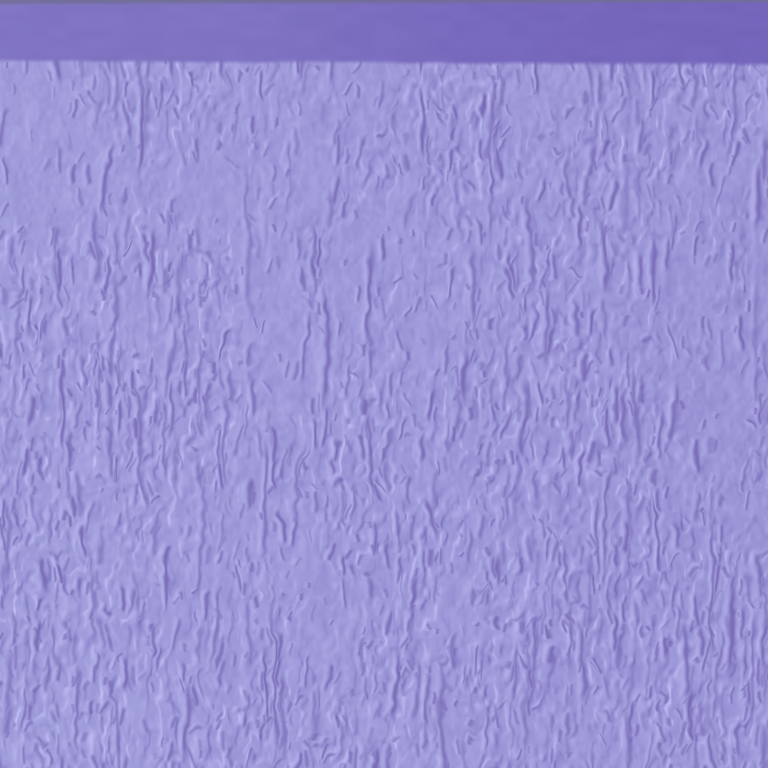
Reproduce this texture procedurally as a WebGL 2 fragment shader.

```glsl
#version 300 es
precision highp float;

uniform vec2 u_resolution;
out vec4 fragColor;

const vec3 WALL_LEFT = vec3(0.632, 0.618, 0.862);
const vec3 WALL_RIGHT = vec3(0.605, 0.582, 0.838);
const vec3 GROOVE = vec3(0.435, 0.38, 0.68);
const vec3 RIDGE = vec3(0.71, 0.705, 0.925);
const vec3 TINT = vec3(1.0, 1.06, 0.8);
const vec3 BAND_LEFT = vec3(0.505, 0.46, 0.765);
const vec3 BAND_RIGHT = vec3(0.455, 0.395, 0.735);
const vec3 TOP_EDGE = vec3(0.44, 0.43, 0.57);
const float BAND_Y = 0.921;
const float BAND_SOFT = 0.004;
const float GROOVE_DEPTH = 0.78;
const float RIDGE_LIGHT = 0.65;
const float RELIEF = 0.15;
const float GRAIN = 0.035;
const float WOBBLE = 0.009;

float hash(vec2 p) {
    vec3 q = fract(p.xyx * vec3(0.1031, 0.1030, 0.0973));
    q += dot(q, q.yzx + 33.33);
    return fract((q.x + q.y) * q.z);
}

float noise(vec2 p) {
    vec2 i = floor(p), f = fract(p);
    f = f * f * (3.0 - 2.0 * f);
    float low = mix(hash(i), hash(i + vec2(1, 0)), f.x);
    float high = mix(hash(i + vec2(0, 1)), hash(i + vec2(1, 1)), f.x);
    return mix(low, high, f.y);
}

// Share of cells that hold a groove: patchy, denser towards the bottom
float density(vec2 p) {
    float patches = 0.5 * noise(p * vec2(9.0, 7.0) + 3.7) + 0.5 * noise(p * vec2(22.0, 16.0));
    float bare = smoothstep(0.3, 0.0, p.x) * smoothstep(0.55, 0.9, p.y);
    return clamp(0.22 + 1.0 * patches - 0.25 * p.y - 0.25 * bare, 0.06, 0.95);
}

// Scattered scratches: x = dark groove, y = lit rim beside it
vec2 grooves(vec2 p, vec2 cell, float width, float spread, float amount, float seed) {
    vec2 home = floor(p / cell);
    vec2 marks = vec2(0.0);
    for (int j = -1; j <= 1; j++) {
        for (int i = -1; i <= 1; i++) {
            vec2 id = home + vec2(i, j);
            vec2 key = id + seed;
            vec2 center = (id + vec2(hash(key + 11.3), hash(key + 47.9))) * cell;
            float present = step(hash(key + 71.1), density(center) * amount);
            float halfLength = cell.y * mix(0.2, 0.6, hash(key + 23.7));
            float w = width * mix(0.7, 1.25, hash(key + 5.1));
            float angle = (hash(key + 31.5) + hash(key + 63.7) - 0.9) * spread;
            vec2 axis = vec2(sin(angle), cos(angle));
            vec2 offset = p - center;
            float along = abs(dot(offset, axis)) / halfLength;
            float across = dot(offset, vec2(axis.y, -axis.x));
            float taper = 1.0 - smoothstep(0.55, 1.0, along);
            float strength = present * taper * mix(0.4, 1.0, hash(key + 83.3));
            float dark = across / w;
            float lit = (across + 2.0 * w) / (1.2 * w);
            marks = max(marks, strength * exp(-vec2(dark * dark, lit * lit)));
        }
    }
    return marks;
}

// Rough plaster height: crusty plateaus with ragged outlines
float plaster(vec2 p) {
    float broad = noise(p * vec2(75.0, 34.0) + 19.0);
    float small = noise(p * vec2(140.0, 80.0) + 5.0);
    return smoothstep(0.32, 0.68, 0.55 * broad + 0.45 * small);
}

// Height change towards the light at the upper left
float relief(vec2 p) {
    const vec2 toward = vec2(-0.0022, 0.0014);
    return plaster(p - toward * 0.5) - plaster(p + toward * 0.5);
}

void main() {
    vec2 p = gl_FragCoord.xy / u_resolution;

    // Ragged, wandering scratch paths
    vec2 q = p;
    q.x += WOBBLE * (noise(p * vec2(30.0, 26.0)) - 0.5);
    q.x += 0.5 * WOBBLE * (noise(p * vec2(90.0, 85.0) + 8.0) - 0.5);
    q.y += 1.2 * WOBBLE * (noise(p * vec2(110.0, 45.0) + 27.0) - 0.5);

    // Wall tone
    float cloud = noise(p * vec2(5.0, 3.5) + 1.3) - 0.5;
    float across = clamp(p.x * 0.85 + 0.15 * p.y + 0.2 * cloud, 0.0, 1.0);
    vec3 wall = mix(WALL_LEFT, WALL_RIGHT, across);
    float roughness = mix(0.25, 1.1, smoothstep(0.2, 0.7, density(p)));
    wall += RELIEF * roughness * relief(q) * TINT;

    // Blotchy grain
    float grain = noise(p * vec2(190.0, 130.0)) + noise(q * vec2(95.0, 50.0) + 41.0) - 1.0;
    wall += GRAIN * grain * TINT;

    // Flecks at many angles, short strokes and long scratches
    vec2 marks = 0.8 * grooves(q, vec2(0.014, 0.022), 0.0022, 0.9, 0.65, 0.0);
    marks = max(marks, grooves(q, vec2(0.019, 0.050), 0.0026, 0.28, 0.95, 130.0));
    marks = max(marks, grooves(q, vec2(0.045, 0.120), 0.0029, 0.12, 0.9, 270.0));
    marks = max(marks, grooves(q, vec2(0.110, 0.190), 0.0031, 0.08, 0.9, 410.0));
    wall = mix(wall, RIDGE, RIDGE_LIGHT * marks.y);
    wall = mix(wall, GROOVE, GROOVE_DEPTH * marks.x);

    // Smooth painted band along the top
    vec3 band = mix(BAND_LEFT, BAND_RIGHT, smoothstep(0.0, 1.0, p.x + 0.2 * cloud));
    band += 0.018 * (noise(p * vec2(40.0, 90.0)) - 0.5);
    float edge = BAND_Y - 0.005 * p.x + 0.002 * (noise(vec2(p.x * 30.0, 2.0)) - 0.5);
    vec3 color = mix(wall, band, smoothstep(edge - BAND_SOFT, edge + BAND_SOFT, p.y));

    // Dull upper border
    float border = smoothstep(0.993, 0.999, p.y + 0.002 * (0.5 - p.x));
    color = mix(color, TOP_EDGE, 0.8 * border);

    fragColor = vec4(clamp(color, 0.0, 1.0), 1.0);
}
```
